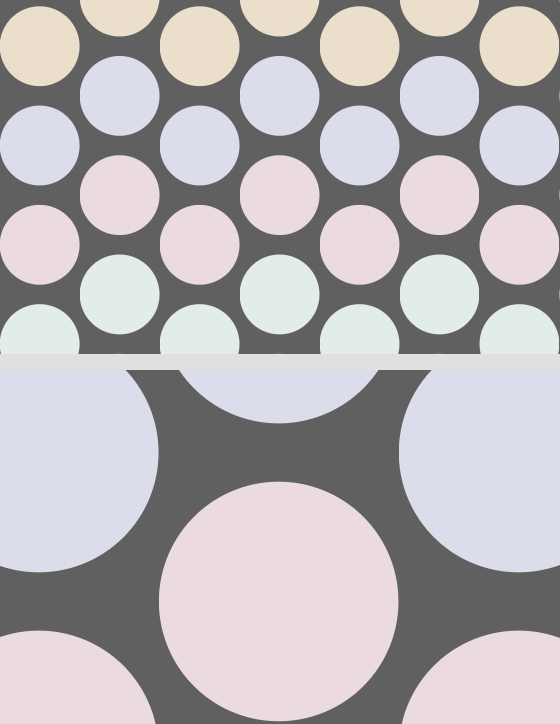
Top: the whole. Bottom: its middle third, enlarged.
Give the GLSL for this pattern, as a Shadertoy shader.

```glsl
// Staggered columns of large pastel dots on a grey ground, tinted by row.

// Lengths are fractions of the canvas width.
#define COLUMN_STEP 0.1428
#define ROW_STEP 0.1773
#define DOT_RADIUS 0.0713
#define FIRST_DOT vec2(0.0708, 0.0177)
#define GROUND vec3(0.376, 0.376, 0.376)
#define MINT vec3(0.886, 0.925, 0.908)
#define PINK vec3(0.920, 0.855, 0.880)
#define LAVENDER vec3(0.863, 0.868, 0.918)
#define CREAM vec3(0.920, 0.876, 0.797)

// Tints cycle upward, one per row.
vec3 rowTint(float row) {
    float k = mod(row, 4.0);
    return k < 0.5 ? MINT : k < 1.5 ? PINK : k < 2.5 ? LAVENDER : CREAM;
}

void mainImage(out vec4 fragColor, in vec2 fragCoord) {
    float pixel = 1.0 / iResolution.x;
    vec2 p = fragCoord * pixel - FIRST_DOT;

    // Every other column is raised by half a row.
    float column = floor(p.x / COLUMN_STEP + 0.5);
    p.y -= 0.5 * ROW_STEP * mod(column, 2.0);
    float row = floor(p.y / ROW_STEP + 0.5);

    // Signed distance to the dot in this cell, smoothed over one pixel.
    vec2 center = vec2(column * COLUMN_STEP, row * ROW_STEP);
    float dist = length(p - center) - DOT_RADIUS;
    float coverage = clamp(0.5 - dist / pixel, 0.0, 1.0);

    fragColor = vec4(mix(GROUND, rowTint(row), coverage), 1.0);
}
```
